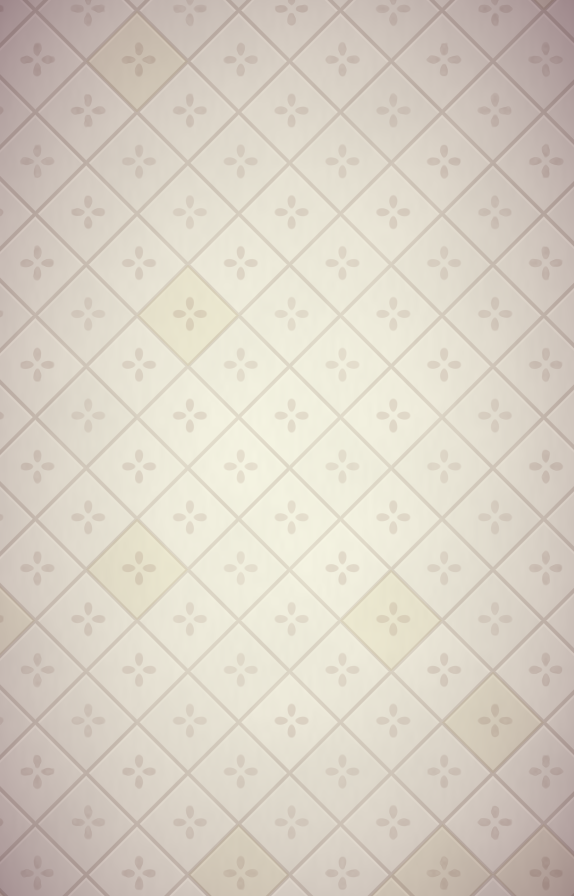
Write a WebGL 1 fragment shader that draws this pattern.

```glsl
precision highp float;
// Cream wallpaper: diagonal lattice with a four-petal flower in each diamond, darkened towards the rim.
uniform vec2 u_resolution;

#define PERIOD 0.1135                   // diamond diagonal, in canvas heights
#define ORIGIN vec2(0.2687, 0.4794)     // centre of one flower
#define LATTICE_SHIFT vec2(-0.02, -0.015)
#define LINE_HALF 0.018                 // lengths below are in periods
#define PETAL_CENTRE 0.102
#define PETAL_RADII vec2(0.064, 0.039)
#define PAPER vec3(0.952, 0.947, 0.878)
#define FALLOFF vec3(0.12, 0.15, 0.12)
#define LINE_TINT vec3(0.925, 0.905, 0.9)
#define PETAL_TINT vec3(0.935, 0.91, 0.905)
#define AGED_SHARE 0.06                 // portion of yellowed diamonds

float hash(vec2 p) {
  vec3 h = fract(p.xyx * vec3(0.1031, 0.1030, 0.0973));
  h += dot(h, h.yzx + 33.33);
  return fract((h.x + h.y) * h.z);
}

float noise(vec2 p) {
  vec2 i = floor(p), f = fract(p);
  f = f * f * (3.0 - 2.0 * f);
  float low = mix(hash(i), hash(i + vec2(1.0, 0.0)), f.x);
  float high = mix(hash(i + vec2(0.0, 1.0)), hash(i + vec2(1.0, 1.0)), f.x);
  return mix(low, high, f.y);
}

// Diagonal coordinates: every diamond becomes a unit square.
vec2 toDiagonal(vec2 q) {
  return vec2(q.x + q.y, q.x - q.y);
}

// Distance to the nearest lattice line on each diagonal, signed by side.
vec2 latticeOffset(vec2 q) {
  return (fract(toDiagonal(q)) - 0.5) * 0.7071;
}

// Approximate distance to four egg-shaped petals around the origin.
float petals(vec2 p) {
  p = abs(p);
  p = p.x > p.y ? p : p.yx;
  vec2 d = p - vec2(PETAL_CENTRE, 0.0);
  d.y /= 1.0 + 2.5 * d.x;
  return (length(d / PETAL_RADII) - 1.0) * PETAL_RADII.y;
}

float coverage(float d, float px) {
  return 1.0 - smoothstep(-0.7 * px, 0.7 * px, d);
}

void main() {
  vec2 q = (gl_FragCoord.xy / u_resolution.y - ORIGIN) / PERIOD;
  float px = 1.0 / (u_resolution.y * PERIOD);

  // Radial falloff: 1 at the middle of each side
  vec2 fromCentre = (gl_FragCoord.xy / u_resolution - vec2(0.5, 0.48)) * 2.0;
  float rim = dot(fromCentre, fromCentre);
  float wear = smoothstep(0.2, 1.3, rim);
  vec3 color = PAPER - FALLOFF * (rim + 0.17 * rim * rim);

  // Paper mottling
  float blotch = noise(q * 1.7 + 40.0);
  float fibre = noise(q * vec2(22.0, 9.0) + 300.0);
  color *= 1.0 + 0.014 * (blotch - 0.5) + 0.012 * (fibre - 0.5);

  // Shade of each diamond, a few of them yellowed
  vec2 cell = floor(toDiagonal(q - LATTICE_SHIFT) + 0.5);
  float shade = hash(cell + 71.0);
  color *= 1.0 + 0.012 * (shade - 0.5);
  float aged = step(hash(cell + 137.0), AGED_SHARE);
  color *= mix(vec3(1.0), vec3(0.985, 0.98, 0.945), aged);

  // Lattice lines, with a pale edge that shows towards the rim
  vec2 offset = latticeOffset(q - LATTICE_SHIFT);
  vec2 edge = abs(offset);
  float line = coverage(min(edge.x, edge.y) - LINE_HALF, px);
  vec2 paleSide = abs(offset - vec2(-1.0, 1.0) * LINE_HALF * 1.6);
  float pale = coverage(min(paleSide.x, paleSide.y) - 0.009, px);
  color *= 1.0 + 0.035 * pale * (1.0 - line) * (0.25 + wear);
  float ink = 0.85 + 0.3 * noise(q * 3.0 + 90.0) + 0.35 * wear;
  color *= mix(vec3(1.0), LINE_TINT, line * ink);

  // Flowers, unevenly printed and rubbed near the rim
  vec2 local = fract(toDiagonal(q) + 0.5) - 0.5;
  vec2 flower = toDiagonal(local) * 0.5;
  float grain = noise(q * 30.0 + 500.0);
  float petal = coverage(petals(flower) + 0.012 * wear * (grain - 0.5), px);
  float print = 0.9 + 0.3 * (shade - 0.5) + 0.5 * wear * (grain - 0.3);
  color *= mix(vec3(1.0), PETAL_TINT, petal * print);

  gl_FragColor = vec4(clamp(color, 0.0, 1.0), 1.0);
}
```
